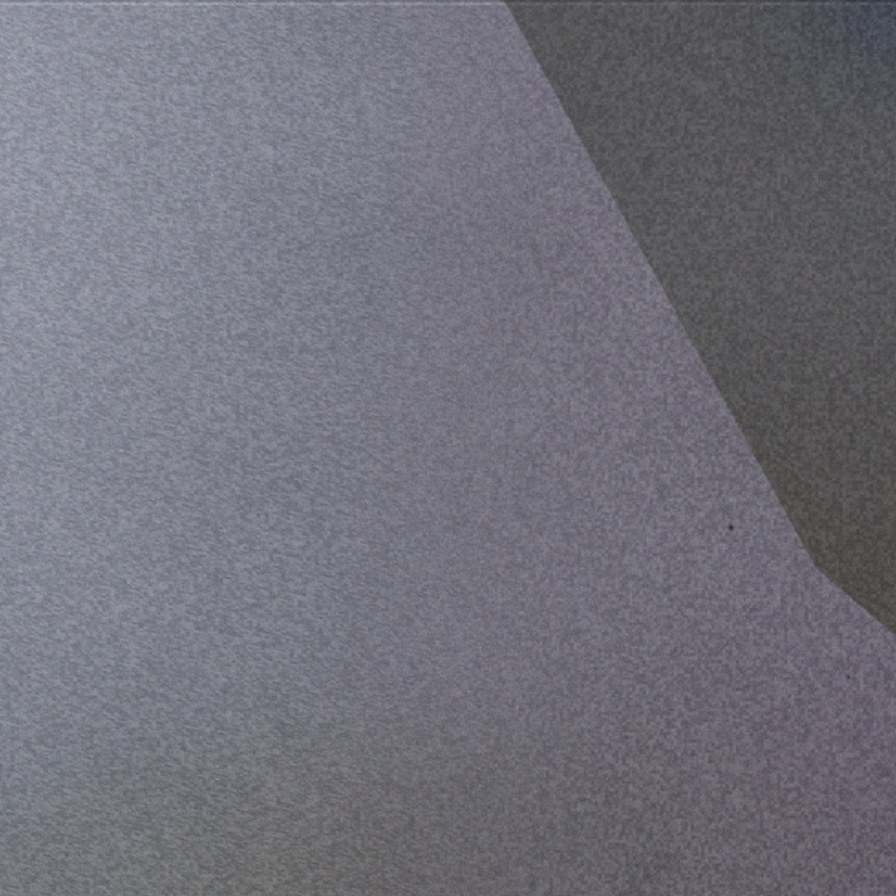
Give the GLSL for this texture, as a WebGL 1 fragment shader.

```glsl
precision highp float;
// Grainy grey-violet metal sheet with a soft sheen at left and an angular shadow at upper right.

uniform vec2 u_resolution;

float hash(vec2 p) {
  vec3 q = fract(vec3(p.xyx) * 0.1031);
  q += dot(q, q.yzx + 33.33);
  return fract((q.x + q.y) * q.z);
}

float valueNoise(vec2 p) {
  vec2 cell = floor(p);
  vec2 f = fract(p);
  f = f * f * (3.0 - 2.0 * f);
  float low = mix(hash(cell), hash(cell + vec2(1.0, 0.0)), f.x);
  float high = mix(hash(cell + vec2(0.0, 1.0)), hash(cell + vec2(1.0, 1.0)), f.x);
  return mix(low, high, f.y);
}

// Zero-centred layered noise for broad stains
float mottling(vec2 p) {
  float sum = 0.0;
  float weight = 0.5;
  for (int i = 0; i < 4; i++) {
    sum += weight * (valueNoise(p) - 0.5);
    p = p * 2.1 + vec2(17.3, 9.1);
    weight *= 0.5;
  }
  return sum;
}

// Soft elliptical spot, 1 at its centre
float spot(vec2 p, vec2 centre, vec2 radius) {
  vec2 d = (p - centre) / radius;
  return exp(-dot(d, d));
}

// Signed distance to the line a-b, positive on its left
float sideOfLine(vec2 p, vec2 a, vec2 b) {
  vec2 dir = normalize(b - a);
  return dot(p - a, vec2(-dir.y, dir.x));
}

float shadowMask(vec2 p, float blur) {
  vec2 corner = vec2(0.911, 0.366);
  float upper = sideOfLine(p, corner, vec2(0.5625, 1.0));
  float lower = sideOfLine(p, corner, vec2(1.0, 0.29));
  return smoothstep(-blur, blur, min(-upper, lower));
}

vec3 litSheet(vec2 p) {
  float across = smoothstep(-0.15, 0.85, p.x);
  vec3 colour = mix(vec3(0.51, 0.525, 0.575), vec3(0.43, 0.418, 0.462), across);
  colour += vec3(0.055, 0.055, 0.06) * spot(p, vec2(0.0, 0.82), vec2(0.32, 0.36));
  colour += vec3(0.012, 0.012, 0.02) * spot(p, vec2(0.48, 0.88), vec2(0.22, 0.25));
  colour -= vec3(0.045, 0.045, 0.055) * smoothstep(0.4, 0.0, p.y);
  colour -= vec3(0.015, 0.018, 0.055) * spot(p, vec2(0.3, 0.0), vec2(0.28, 0.15));
  colour += vec3(0.004, -0.014, -0.002) * spot(p, vec2(1.0, 0.12), vec2(0.2, 0.22));
  return colour;
}

vec3 shadedSheet(vec2 p) {
  vec3 colour = mix(vec3(0.315, 0.305, 0.3), vec3(0.335, 0.335, 0.345), smoothstep(0.35, 0.75, p.y));
  colour += 0.015 * spot(p, vec2(0.85, 0.72), vec2(0.18, 0.16));
  return colour + vec3(-0.07, -0.05, -0.015) * spot(p, vec2(1.02, 1.0), vec2(0.13, 0.1));
}

// Fine brushed speckle, flatter and slightly slanted toward the left
float grain(vec2 p) {
  vec2 slanted = vec2(p.x, p.y + 0.22 * p.x);
  float brushed = valueNoise(slanted * vec2(215.0, 370.0)) - 0.5;
  float round = valueNoise(p * 260.0 + 41.0) - 0.5;
  float fine = valueNoise(p * 490.0 + 83.0) - 0.5;
  return mix(brushed, round, smoothstep(0.3, 0.75, p.x)) + 0.6 * fine;
}

// Sparse bright flecks, one candidate per cell
float flecks(vec2 p, float scale) {
  vec2 cell = floor(p * scale);
  vec2 centre = 0.3 + 0.4 * vec2(hash(cell + 5.0), hash(cell + 71.0));
  float chosen = step(0.93, hash(cell + 29.0));
  return chosen * smoothstep(0.32, 0.08, length(fract(p * scale) - centre));
}

void main() {
  vec2 p = gl_FragCoord.xy / u_resolution;
  float pixel = 1.0 / min(u_resolution.x, u_resolution.y);

  float shadow = shadowMask(p, max(0.0018, pixel));
  vec3 colour = mix(litSheet(p), shadedSheet(p), shadow);

  // Stains and surface texture
  colour += mottling(p * 7.0) * mix(0.035, 0.02, shadow);
  colour += grain(p) * mix(0.105, 0.085, shadow);
  float patches = smoothstep(0.4, 0.7, valueNoise(p * 9.0 + 3.0));
  colour += vec3(0.045, 0.045, 0.055) * flecks(p, 150.0) * (0.35 + 0.65 * patches);
  vec3 tint = vec3(valueNoise(p * 180.0 + 11.0), 0.5, valueNoise(p * 180.0 + 57.0));
  colour += (tint - 0.5) * 0.018;

  // Tiny dark pits
  float pits = spot(p, vec2(0.816, 0.411), vec2(0.0028));
  pits += 0.6 * spot(p, vec2(0.947, 0.244), vec2(0.0022));
  colour *= 1.0 - 0.6 * pits;

  // Thin pale seam under the top edge
  float seam = smoothstep(0.0025, 0.0005, abs(p.y - 0.9955));
  colour += 0.07 * seam * mix(1.0, 0.6, shadow);
  colour -= 0.05 * smoothstep(0.997, 1.0, p.y);

  gl_FragColor = vec4(clamp(colour, 0.0, 1.0), 1.0);
}
```
